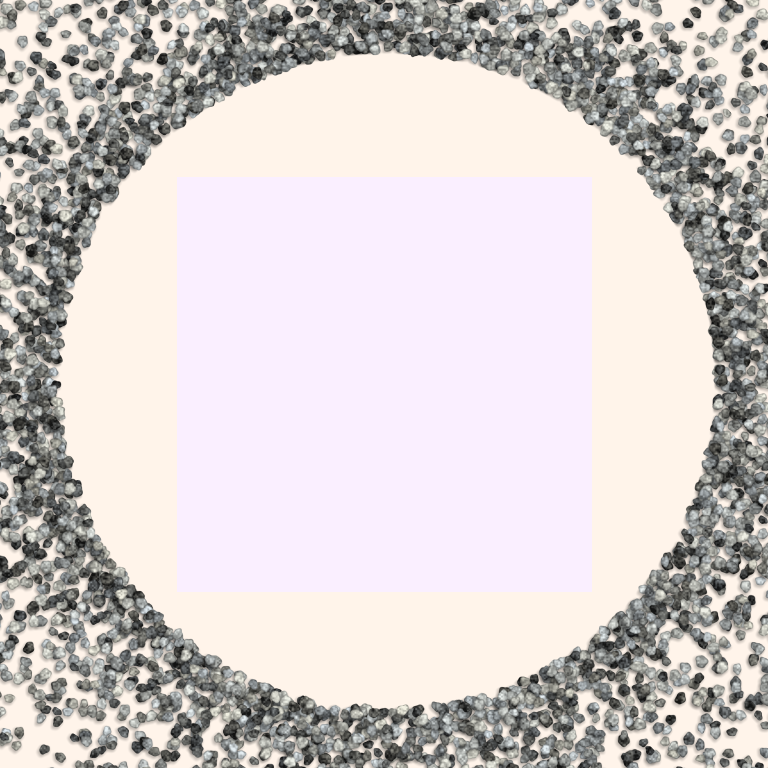
Reproduce this background procedurally as a WebGL 1 fragment shader.

```glsl
precision highp float;

// A cream disc with a pale lilac square, framed by scattered grey gravel.
// Jittered grid layers of wobbly ellipses are painted over one another, and
// the chance of a stone in each cell falls with distance from the disc rim.

uniform vec2 u_resolution;

#define DISC_CENTER vec2(0.505, 0.505)
#define DISC_RADIUS 0.4245
#define SQUARE_CENTER vec2(0.5007, 0.4993)
#define SQUARE_HALF 0.2702
#define CELL 0.018
#define LAYERS 6
#define STONE_SIZE 0.0074
#define RIM_DENSITY 0.82
#define FAR_DENSITY 0.07
#define FALLOFF 0.09
#define SHADOW 0.22

const vec3 CREAM = vec3(1.0, 0.957, 0.918);
const vec3 LILAC = vec3(0.98, 0.937, 1.0);

float hash(vec2 p) {
  return fract(sin(dot(p, vec2(127.1, 311.7))) * 43758.545);
}

float noise(vec2 p) {
  vec2 i = floor(p), f = fract(p);
  f = f * f * (3.0 - 2.0 * f);
  return mix(mix(hash(i), hash(i + vec2(1.0, 0.0)), f.x),
             mix(hash(i + vec2(0.0, 1.0)), hash(i + 1.0), f.x), f.y);
}

float rimDistance(vec2 p) {
  return length(p - DISC_CENTER) - DISC_RADIUS;
}

// Approximate signed distance to a stone with an uneven outline
float stoneDistance(vec2 p, float seed) {
  float turn = seed * 6.2832;
  float c = cos(turn), s = sin(turn);
  p = vec2(c * p.x + s * p.y, c * p.y - s * p.x);
  float size = STONE_SIZE * (0.85 + 0.3 * fract(seed * 17.3));
  p /= size * vec2(1.0, 0.72 + 0.24 * fract(seed * 31.7));
  float angle = atan(p.y, p.x + 0.00001);
  float outline = 1.0 + 0.07 * sin(3.0 * angle + seed * 40.0)
                      + 0.05 * sin(5.0 * angle + seed * 90.0);
  return (length(p) - outline) * size * 0.85;
}

// Grey tone with a slight cool or warm tint, mottling and edge shading
vec3 stoneColor(float seed, float dist, vec2 offset, float grain) {
  float tone = mix(0.2, 0.8, pow(fract(seed * 53.9), 0.8));
  tone += (grain - 0.5) * 0.55;
  tone += dot(offset, vec2(0.5, 0.8)) * 8.0;
  tone *= mix(0.78, 1.04, smoothstep(0.0, 0.0025, -dist));
  float warmth = fract(seed * 71.3) - 0.55;
  vec3 tint = vec3(0.995, 1.01, 0.985) + warmth * vec3(0.06, 0.01, -0.08);
  return clamp(tone, 0.08, 0.93) * tint;
}

vec3 paintGravel(vec3 color, vec2 uv, float px) {
  float outside = smoothstep(-0.001, 0.003, rimDistance(uv));
  float grain = 0.5 * noise(uv * 210.0) + 0.5 * noise(uv * 430.0);
  for (int layer = 0; layer < LAYERS; layer++) {
    float id = float(layer);
    vec2 shift = vec2(hash(vec2(id, 3.1)), hash(vec2(id, 8.7))) * CELL;
    vec2 home = floor((uv + shift) / CELL);
    for (int j = -1; j <= 1; j++) {
      for (int i = -1; i <= 1; i++) {
        vec2 cell = home + vec2(float(i), float(j));
        vec2 key = cell + id * vec2(19.7, 41.3);
        vec2 jitter = vec2(hash(key + 1.3), hash(key + 7.9)) - 0.5;
        vec2 center = (cell + 0.5 + 0.9 * jitter) * CELL - shift;
        float away = rimDistance(center);
        float density = FAR_DENSITY + RIM_DENSITY * exp(-max(away, 0.0) / FALLOFF);
        if (away > 0.0045 && hash(key + 4.6) < density) {
          float seed = hash(key + 12.4);
          vec2 offset = uv - center;
          float dist = stoneDistance(offset, seed);
          // Soft shadow down and to the left, then the stone itself
          float shade = stoneDistance(offset + vec2(0.0015, 0.002), seed);
          color *= 1.0 - SHADOW * outside * smoothstep(0.004, -0.002, shade);
          float cover = smoothstep(0.7 * px, -0.7 * px, dist);
          color = mix(color, stoneColor(seed, dist, offset, grain), cover);
        }
      }
    }
  }
  return color;
}

void main() {
  float shortSide = min(u_resolution.x, u_resolution.y);
  vec2 uv = (gl_FragCoord.xy - 0.5 * u_resolution) / shortSide + 0.5;
  float px = 1.0 / shortSide;

  // Flat ground and central square
  vec2 reach = abs(uv - SQUARE_CENTER) - SQUARE_HALF;
  float square = smoothstep(0.5 * px, -0.5 * px, max(reach.x, reach.y));
  vec3 color = mix(CREAM, LILAC, square);

  // Gravel is only needed around and beyond the rim
  if (rimDistance(uv) > -0.015) color = paintGravel(color, uv, px);
  gl_FragColor = vec4(color, 1.0);
}
```
